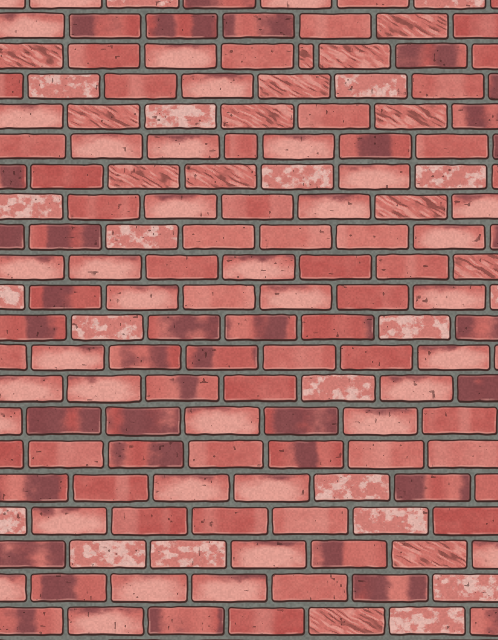
Reproduce this texture procedurally as a WebGL 2 fragment shader.

```glsl
#version 300 es
precision highp float;
// Weathered red brick wall in running bond: rows and joints come from a
// piecewise row scale, each brick is a rounded box with a dark outline, and
// a hash per brick selects a pale, banded, frosted, scratched or plain face.
uniform vec2 u_resolution;
out vec4 outColor;

// Lengths are fractions of the canvas height.
const float PIVOT_Y = 0.3945;              // centre of the row where heights change
const float PIVOT_ROW = 7.0;
const float ROW_LOW = 0.0521, ROW_HIGH = 0.0471;
const float PITCH_LOW = 0.1256, PITCH_HIGH = 0.1200;
const float OFFSET_EVEN = 0.1058, OFFSET_ODD = 0.0410;
const float JOINT = 0.0074;                // vertical mortar joint
const float FACE_FILL = 0.41;              // half brick height per row height
const float CORNER = 0.0042;
const float OUTLINE = 0.0013;
const vec2 SHADOW_SHIFT = vec2(0.0005, -0.0010);
const float HALF_ROW = 15.0, HALF_CUT = 0.4063;  // row with a half brick
const float GAP_ROW = 18.0, GAP_CUT = 0.4940;    // row with a wide joint
const vec3 MORTAR = vec3(0.46, 0.465, 0.44);
const vec3 SHADOW = vec3(0.22, 0.125, 0.115);
const vec3 RED = vec3(0.71, 0.33, 0.31);
const vec3 CORAL = vec3(0.82, 0.48, 0.44);
const vec3 PALE = vec3(0.90, 0.65, 0.60);
const vec3 PURPLE = vec3(0.48, 0.27, 0.28);
const vec3 FROST = vec3(0.90, 0.76, 0.72);

float hash(vec2 p) {
  vec3 q = fract(vec3(p.xyx) * 0.1031);
  q += dot(q, q.yzx + 33.33);
  return fract((q.x + q.y) * q.z);
}

float noise(vec2 p) {
  vec2 i = floor(p), f = fract(p);
  f = f * f * (3.0 - 2.0 * f);
  return mix(mix(hash(i), hash(i + vec2(1, 0)), f.x),
             mix(hash(i + vec2(0, 1)), hash(i + vec2(1, 1)), f.x), f.y);
}

float fbm(vec2 p) {
  float sum = 0.0, amp = 0.5;
  for (int i = 0; i < 4; i++) {
    sum += amp * noise(p);
    p = p * 2.03 + 17.7;
    amp *= 0.5;
  }
  return sum / 0.9375;
}

float roundBox(vec2 p, vec2 halfSize) {
  vec2 q = abs(p) - halfSize + CORNER;
  return length(max(q, 0.0)) + min(max(q.x, q.y), 0.0) - CORNER;
}

// Face colour; q runs from -1 to 1 across the brick.
vec3 brickFace(vec2 q, vec2 p, vec2 id) {
  float kind = hash(id + 3.7), seed = hash(id + 51.3) * 90.0;
  float cloud = fbm(p * vec2(50.0, 75.0) + seed);
  float brush = noise(vec2(q.x * 2.2 + seed, id.y * 7.0));
  vec3 col = mix(RED, CORAL, clamp(hash(id + 9.1) * 0.9 + 0.6 * (cloud - 0.4), 0.0, 1.0));
  col = mix(col, PALE, 0.35 * smoothstep(0.5, 0.95, brush));

  if (kind < 0.24) {                       // pale core, smoky upper edge
    float side = hash(id + 23.0) * 1.6 - 0.8;
    float core = 1.0 - smoothstep(0.4, 1.1, length(q * vec2(0.85, 0.8) + vec2(0.0, 0.25)) + 0.5 * (cloud - 0.5));
    float smoke = smoothstep(0.45, 1.1, q.y + 1.1 * (cloud - 0.4) - 0.4 * abs(q.x - side));
    col = mix(mix(CORAL, RED, 0.35), PALE, core * 0.85);
    col = mix(col, PURPLE, smoke * 0.8);
  } else if (kind < 0.46) {                // dark vertical bands
    float band = noise(vec2(q.x * 2.0 + seed, 4.0)) + 0.35 * (cloud - 0.5);
    col = mix(mix(RED, CORAL, brush), PURPLE, 0.85 * smoothstep(0.4, 0.75, band));
  } else if (kind < 0.61) {                // frosted blotches
    float frost = smoothstep(0.42, 0.66, fbm(p * vec2(85.0, 100.0) + seed));
    col = mix(mix(CORAL, RED, 0.3), FROST, 0.15 + 0.65 * frost);
  } else if (kind < 0.71) {                // diagonal scratches
    float ridge = noise(vec2(dot(p, vec2(170.0, 290.0)) + 2.0 * cloud, dot(p, vec2(45.0, -30.0)) + seed));
    col = mix(mix(CORAL, RED, 0.25), PALE, 0.6 * smoothstep(0.5, 0.85, ridge));
    col *= 1.0 - 0.28 * (1.0 - smoothstep(0.12, 0.4, ridge));
  }
  float pit = smoothstep(0.83, 0.94, noise(p * 190.0 + seed)) * smoothstep(0.5, 0.65, cloud);
  return mix(col, SHADOW, 0.5 * pit) * (0.95 + 0.1 * noise(p * 420.0));
}

void main() {
  vec2 p = gl_FragCoord.xy / u_resolution.y;
  float px = 0.75 / u_resolution.y;

  // Row, with the bond phase flipping at a few courses.
  float dy = p.y - PIVOT_Y;
  float rowPos = PIVOT_ROW + max(dy / ROW_LOW, dy / ROW_HIGH);
  float row = floor(rowPos + 0.5);
  float rowHeight = row < PIVOT_ROW ? ROW_LOW : ROW_HIGH;
  float flips = step(6.0, row) + step(16.0, row) + step(19.0, row);
  float pitch = mix(PITCH_LOW, PITCH_HIGH, smoothstep(4.0, 9.0, row));
  float start = mix(OFFSET_EVEN, OFFSET_ODD, mod(row + flips, 2.0)) + 0.010 * (hash(vec2(row, 8.0)) - 0.5);

  // Brick edges; a cut restarts the sequence inside a row.
  float cut = row == HALF_ROW ? HALF_CUT : (row == GAP_ROW ? GAP_CUT : 9.0);
  bool afterCut = p.x > cut;
  start = afterCut ? cut : start;
  float column = floor((p.x - start) / pitch);
  float left = start + column * pitch;
  float right = afterCut ? left + pitch : min(left + pitch, cut);
  vec2 id = vec2(column + (afterCut ? 40.0 : 10.0), row + 5.0);

  // Brick shape with slightly bowed, uneven edges.
  vec2 halfSize = vec2(0.5 * (right - left - JOINT), FACE_FILL * rowHeight);
  halfSize -= 0.0010 * vec2(hash(id + 2.0), hash(id + 6.0));
  vec2 local = vec2(p.x - 0.5 * (left + right), (rowPos - row) * rowHeight);
  vec2 q = local / max(halfSize, vec2(0.001));
  local.y += 0.0022 * (hash(id + 13.0) - 0.5) * (1.0 - q.x * q.x);
  float wobble = 0.0014 * (noise(p * 75.0) - 0.5);
  bool sliver = right - left < 0.25 * pitch;
  float d = sliver ? 1.0 : roundBox(local, halfSize) + wobble;
  float dShadow = sliver ? 1.0 : roundBox(local - SHADOW_SHIFT, halfSize) + wobble;

  // Mortar, outline, face, then the worn inner rim.
  vec3 col = MORTAR * (0.86 + 0.16 * noise(p * 330.0) + 0.12 * fbm(p * 90.0));
  col = mix(col, SHADOW, 0.9 * (1.0 - smoothstep(OUTLINE - px, OUTLINE + px, min(d, dShadow))));
  vec3 face = brickFace(q, p, id);
  float rim = smoothstep(-0.0042, -0.0022, d) * smoothstep(0.2, 0.65, noise(p * 55.0 + 9.0));
  face = mix(face, PALE, rim * (q.y < 0.0 ? 0.5 : 0.25));
  col = mix(col, face, 1.0 - smoothstep(-px, px, d + 0.0007));
  outColor = vec4(col, 1.0);
}
```
